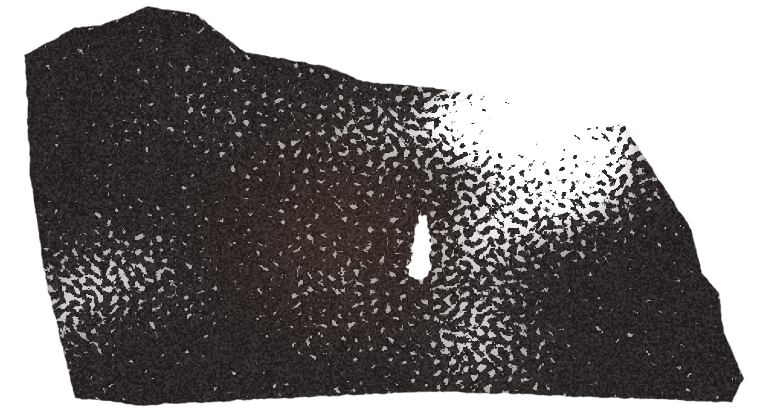
Write a Shadertoy shader that draws this texture.

```glsl
// A torn shard of dark hammered glass on white, lit by scattered soft glows.
// A polygon distance cuts the shard; layered sines and cellular noise form
// ripples, and the local glow sets the threshold at which a ripple shines.

const vec3 PAPER = vec3(1.0);
const vec3 GLASS_DARK = vec3(0.125, 0.105, 0.105);
const vec3 GLASS_LIGHT = vec3(0.235, 0.21, 0.208);
const vec3 WARM_TINT = vec3(0.06, 0.025, 0.01);
const vec3 SHEEN = vec3(0.66, 0.65, 0.64);
const float WAVE_NUMBER = 265.0;   // ripple frequency per canvas height
const float CELL_SCALE = 58.0;     // dents per canvas height
const float GRAIN_SCALE = 270.0;   // grains per canvas height
const float EDGE_ROUGHNESS = 0.0035;
const float RIPPLE_SOFTNESS = 0.38;
const int WAVES = 9;

// Shard corners, in units of canvas height
const int CORNERS = 24;
const vec2 OUTLINE[CORNERS] = vec2[CORNERS](
    vec2(.061, .866), vec2(.18, .932), vec2(.243, .939), vec2(.36, .983),
    vec2(.474, .966), vec2(.596, .873), vec2(.79, .839), vec2(.88, .803),
    vec2(1.034, .788), vec2(1.229, .759), vec2(1.375, .684), vec2(1.513, .698),
    vec2(1.562, .623), vec2(1.679, .44), vec2(1.703, .338), vec2(1.745, .29),
    vec2(1.757, .192), vec2(1.805, .08), vec2(1.776, .024), vec2(1.046, .051),
    vec2(.341, .017), vec2(.182, .034), vec2(.109, .331), vec2(.073, .586));

// Glows: centre xy, radii zw, with their strengths
const int GLOWS = 11;
const vec4 GLOW_SHAPE[GLOWS] = vec4[GLOWS](
    vec4(1.30, .70, .19, .11), vec4(1.16, .73, .12, .10), vec4(1.47, .60, .13, .14),
    vec4(1.32, .50, .17, .12), vec4(1.15, .41, .15, .16), vec4(1.16, .15, .17, .16),
    vec4(.30, .33, .19, .13), vec4(.15, .22, .10, .12), vec4(.82, .32, .19, .20),
    vec4(.93, .68, .18, .14), vec4(.56, .73, .25, .18));
const float GLOW_POWER[GLOWS] = float[GLOWS](
    1.3, .45, .5, .55, .42, .5, .5, .35, .32, .42, .25);

float hash(vec2 p) {
    vec3 q = fract(p.xyx * 0.1031);
    q += dot(q, q.yzx + 33.33);
    return fract((q.x + q.y) * q.z);
}

float valueNoise(vec2 p) {
    vec2 i = floor(p), f = fract(p);
    f *= f * (3.0 - 2.0 * f);
    return mix(mix(hash(i), hash(i + vec2(1, 0)), f.x),
               mix(hash(i + vec2(0, 1)), hash(i + vec2(1, 1)), f.x), f.y);
}

// Distance to the nearest jittered cell point
float cellular(vec2 p) {
    vec2 i = floor(p);
    float nearest = 4.0;
    for (int y = -1; y <= 1; y++)
    for (int x = -1; x <= 1; x++) {
        vec2 c = i + vec2(x, y);
        vec2 d = c + vec2(hash(c), hash(c + 71.7)) - p;
        nearest = min(nearest, dot(d, d));
    }
    return sqrt(nearest);
}

// Signed polygon distance, negative inside
float shardDistance(vec2 p) {
    float d = 1e3, side = 1.0;
    for (int i = 0, j = CORNERS - 1; i < CORNERS; j = i, i++) {
        vec2 a = OUTLINE[i], e = OUTLINE[j] - a, w = p - a;
        vec2 r = w - e * clamp(dot(w, e) / dot(e, e), 0.0, 1.0);
        d = min(d, dot(r, r));
        bvec3 c = bvec3(p.y >= a.y, p.y < OUTLINE[j].y, e.x * w.y > e.y * w.x);
        if (all(c) || !any(c)) side = -side;
    }
    return side * sqrt(d);
}

// Capsule whose radius grows from a to b
float taperDistance(vec2 p, vec2 a, vec2 b, float ra, float rb) {
    vec2 e = b - a;
    float t = clamp(dot(p - a, e) / dot(e, e), 0.0, 1.0);
    return length(p - a - e * t) - mix(ra, rb, t);
}

float glowAt(vec2 p) {
    float sum = 0.0;
    for (int i = 0; i < GLOWS; i++) {
        vec2 q = (p - GLOW_SHAPE[i].xy) / GLOW_SHAPE[i].zw;
        sum += GLOW_POWER[i] * exp(-dot(q, q));
    }
    return sum;
}

// Warped waves in many directions plus round dents, roughly unit deviation
float ripples(vec2 p) {
    p += 0.008 * sin(p.yx * vec2(37.0, 31.0)) + 0.004 * sin(p.yx * vec2(83.0, 97.0) + 2.0);
    float sum = 0.0;
    for (int i = 0; i < WAVES; i++) {
        float n = float(i), angle = n * 2.4;
        vec2 dir = vec2(0.8 * cos(angle), sin(angle));
        sum += sin(dot(p, dir) * WAVE_NUMBER * (0.8 + 0.05 * n) + n * n * 1.7);
    }
    return 0.36 * sum + 2.8 * (cellular(p * CELL_SCALE) - 0.45);
}

void mainImage(out vec4 fragColor, in vec2 fragCoord) {
    vec2 p = fragCoord / iResolution.y;
    float pixel = 1.0 / iResolution.y;
    float grain = valueNoise(p * GRAIN_SCALE) - 0.5;
    float rough = valueNoise(p * 45.0) + 0.6 * valueNoise(p * 120.0) - 0.8;

    // Glass body with grain and a warm centre
    float glow = glowAt(p);
    vec3 color = mix(GLASS_DARK, GLASS_LIGHT, clamp(0.4 + 1.5 * grain + 0.5 * glow, 0.0, 1.0));
    vec2 warm = (p - vec2(0.83, 0.43)) / vec2(0.22, 0.18);
    color += WARM_TINT * exp(-dot(warm, warm));

    // Ripples that catch the glow
    float height = ripples(p) + 1.6 * grain;
    float shine = smoothstep(-RIPPLE_SOFTNESS, RIPPLE_SOFTNESS, height - 2.4 + 4.0 * glow);
    color = mix(color, mix(SHEEN, PAPER, smoothstep(0.3, 0.8, glow)), shine);

    // Hole and torn outline
    float hole = taperDistance(p, vec2(1.025, 0.468), vec2(1.018, 0.345), 0.011, 0.028);
    hole = min(hole, taperDistance(p, vec2(0.985, 0.352), vec2(1.02, 0.36), 0.006, 0.025));
    float body = shardDistance(p) + EDGE_ROUGHNESS * rough;
    float cut = max(body, -hole - 0.014 * rough);
    fragColor = vec4(mix(color, PAPER, smoothstep(-pixel, pixel, cut)), 1.0);
}
```
